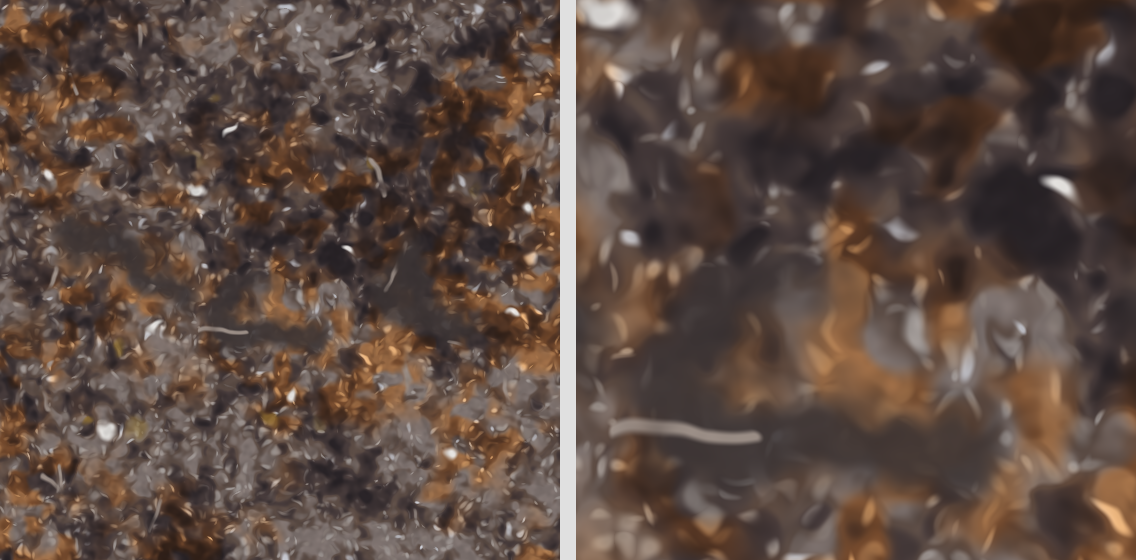
Left: the whole. Right: its middle third, enlarged.
Give the GLSL for this texture, as a WebGL 2 fragment shader.

```glsl
#version 300 es
precision highp float;

uniform vec2 u_resolution;
out vec4 fragColor;

const vec3 PIT = vec3(0.165, 0.135, 0.14);
const vec3 SOIL = vec3(0.285, 0.225, 0.21);
const vec3 CRUMB = vec3(0.375, 0.295, 0.25);
const vec3 CREST = vec3(0.51, 0.44, 0.40);
const vec3 RUST = vec3(1.16, 0.93, 0.66);
const vec3 SLATE = vec3(0.95, 1.0, 1.07);
const vec3 SHADOW = vec3(0.235, 0.205, 0.205);
const vec3 OCHRE = vec3(0.54, 0.42, 0.17);
const vec3 FIBRE = vec3(0.60, 0.55, 0.52);
const vec3 PEBBLE = vec3(0.88, 0.87, 0.86);

// Fleck layers, from dull to bright
const int LAYERS = 4;
const vec3 FLECK_COLOR[LAYERS] = vec3[](
    vec3(0.45, 0.38, 0.34), vec3(0.55, 0.48, 0.43),
    vec3(0.66, 0.60, 0.55), vec3(0.82, 0.79, 0.77));
const float FLECK_CELLS[LAYERS] = float[](44.0, 56.0, 62.0, 54.0);
const float FLECK_DENSITY[LAYERS] = float[](0.42, 0.42, 0.24, 0.05);

const float PATCH_SCALE = 5.0;
const float PATCH_CONTRAST = 0.75;
const float FINE_CONTRAST = 0.14;

float hash(vec2 p) {
    return fract(sin(dot(p, vec2(127.1, 311.7))) * 43758.5);
}

float noise(vec2 p) {
    vec2 cell = floor(p), f = fract(p);
    f = f * f * (3.0 - 2.0 * f);
    float low = mix(hash(cell), hash(cell + vec2(1, 0)), f.x);
    float high = mix(hash(cell + vec2(0, 1)), hash(cell + vec2(1, 1)), f.x);
    return mix(low, high, f.y);
}

vec2 rotate(vec2 v, float angle) {
    float c = cos(angle), s = sin(angle);
    return vec2(c * v.x + s * v.y, c * v.y - s * v.x);
}

float fbm(vec2 p) {
    return 0.5 * noise(p) + 0.3 * noise(rotate(p, 0.7) * 2.1 + 17.3)
        + 0.2 * noise(rotate(p, 1.9) * 4.3 + 41.7);
}

vec2 warpField(vec2 p) {
    return vec2(noise(p), noise(p + 31.4)) - 0.5;
}

// Scattered soft ellipses: x is the coverage, y a random value per fleck
vec2 flecks(vec2 p, float cells, float density, float seed) {
    vec2 best = vec2(0.0);
    vec2 home = floor(p * cells);
    for (int j = -1; j <= 1; j++)
    for (int i = -1; i <= 1; i++) {
        vec2 cell = home + vec2(i, j);
        vec2 key = cell + seed;
        if (hash(key) > density) continue;
        vec2 center = cell + 0.2 + 0.6 * vec2(hash(key + 3.1), hash(key + 7.7));
        vec2 d = rotate(p * cells - center, 3.14159 * hash(key + 11.3));
        float radius = mix(0.3, 0.8, hash(key + 15.9));
        float squash = mix(0.35, 0.85, hash(key + 19.4));
        float mask = smoothstep(1.0, 0.25, length(d / vec2(radius, radius * squash)));
        if (mask > best.x) best = vec2(mask, hash(key + 23.6));
    }
    return best;
}

// Scattered strokes; sizes are fractions of a cell
float strands(vec2 p, float cells, float density, vec2 size, vec2 angleRange, float seed) {
    float mask = 0.0;
    vec2 home = floor(p * cells);
    for (int j = -1; j <= 1; j++)
    for (int i = -1; i <= 1; i++) {
        vec2 key = home + vec2(i, j) + seed;
        if (hash(key) > density) continue;
        vec2 center = home + vec2(i, j) + 0.25 + 0.5 * vec2(hash(key + 2.3), hash(key + 6.1));
        float angle = mix(angleRange.x, angleRange.y, hash(key + 9.8));
        vec2 d = rotate(p * cells - center, angle);
        float along = size.x * mix(0.5, 1.0, hash(key + 13.2));
        d.x = max(abs(d.x) - along, 0.0);
        mask = max(mask, smoothstep(1.5, 0.3, length(d) / size.y));
    }
    return mask;
}

void main() {
    vec2 p = gl_FragCoord.xy / u_resolution.y;
    vec2 bend = warpField(p * 13.0);
    vec2 crumple = warpField(p * 62.0 + 8.0);
    vec2 q = p + 0.02 * bend + 0.011 * crumple;
    float warm = smoothstep(0.36, 0.64, fbm(p * 6.0 + 60.0));

    // Crumbled relief: fine clods on broad light and dark patches
    float patches = fbm(p * PATCH_SCALE + 5.0) - 0.5;
    float relief = 0.025 + 0.3 * noise(rotate(q, 0.4) * 25.0) + 0.4 * noise(rotate(q, 1.1) * 50.0)
        + 0.25 * noise(rotate(q, 2.0) * 84.0) + PATCH_CONTRAST * patches;
    vec3 color = mix(PIT, SOIL, smoothstep(0.2, 0.5, relief));
    color = mix(color, CRUMB, smoothstep(0.46, 0.6, relief));
    color = mix(color, CREST, smoothstep(0.6, 0.78, relief));

    // Irregular flecks gathered on the raised parts
    float raised = smoothstep(0.36, 0.56, relief);
    for (int k = 0; k < LAYERS; k++) {
        vec2 fleck = flecks(q, FLECK_CELLS[k], FLECK_DENSITY[k], 37.0 * float(k + 1));
        color = mix(color, FLECK_COLOR[k], fleck.x * raised * mix(0.6, 1.0, fleck.y));
    }

    // Rusty and slate tints, with ochre stains
    float tint = warm * smoothstep(0.25, 0.7, noise(q * 34.0 + 9.0));
    color *= mix(SLATE, RUST, tint);
    vec2 ochre = flecks(q, 22.0, 0.035, 301.0);
    color = mix(color, OCHRE, ochre.x * (0.25 + 0.5 * ochre.y) * smoothstep(0.3, 0.55, relief));

    // Smooth shadowed hollows with ragged borders
    vec2 ragged = p + 0.09 * bend + 0.02 * crumple;
    float hollow = strands(ragged, 3.0, 0.42, vec2(0.34, 0.13), vec2(-1.1, -0.2), 410.0);
    color = mix(color, SHADOW, hollow * 0.88);

    // Pale bent fibres and a few bright pebbles
    vec2 bent = p + 0.04 * bend + 0.004 * crumple;
    float fibre = strands(bent, 5.0, 0.5, vec2(0.22, 0.023), vec2(0.9, 2.1), 520.0);
    fibre = max(fibre, strands(bent, 4.0, 0.25, vec2(0.16, 0.016), vec2(-0.5, 0.5), 610.0));
    color = mix(color, FIBRE, fibre * smoothstep(0.1, 0.75, noise(p * 42.0 + 4.0)));
    color = mix(color, PEBBLE, flecks(q, 28.0, 0.009, 702.0).x);

    // Fine mottling, weaker inside the hollows
    float mottle = noise(rotate(p, 0.5) * 120.0) - 0.5;
    color *= 1.0 + FINE_CONTRAST * mottle * (1.0 - 0.7 * hollow);
    fragColor = vec4(clamp(color, 0.0, 1.0), 1.0);
}
```
